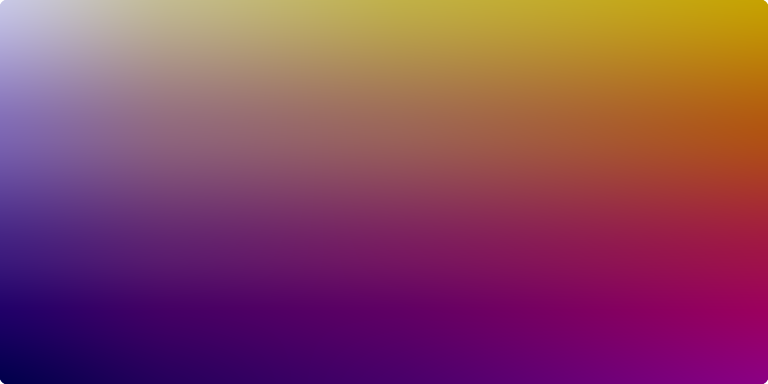
Give the GLSL for this background, as a Shadertoy shader.

```glsl
// Soft mesh gradient: pale lilac and gold above, deep indigo and magenta below.

const float CORNER_RADIUS = 0.02;
const vec3 PAGE_COLOR = vec3(1.0);

// Position of v between two stops, eased slightly at both ends
float between(float start, float end, float v, float easing) {
    float t = clamp((v - start) / (end - start), 0.0, 1.0);
    return mix(t, t * t * (3.0 - 2.0 * t), easing);
}

// One horizontal band with four colour stops, given in 0..255
vec3 band(float x, vec3 left, vec3 inner, vec3 middle, vec3 right) {
    vec3 color = mix(left, inner, between(0.0, 0.22, x, 0.25));
    color = mix(color, middle, between(0.22, 0.52, x, 0.1));
    color = mix(color, right, between(0.52, 1.0, x, 0.1));
    return color / 255.0;
}

// Signed distance to a rounded box centred on the origin
float roundedBox(vec2 p, vec2 halfSize, float radius) {
    vec2 q = abs(p) - halfSize + radius;
    return length(max(q, 0.0)) + min(max(q.x, q.y), 0.0) - radius;
}

// Blends the bands from top (depth 0) to bottom (depth 1)
vec3 meshGradient(float x, float depth) {
    vec3 crest = band(x, vec3(200, 200, 232), vec3(194, 186, 145),
                         vec3(192, 176, 72), vec3(198, 162, 0));
    vec3 upper = band(x, vec3(126, 104, 180), vec3(144, 104, 126),
                         vec3(155, 101, 88), vec3(177, 84, 16));
    vec3 lower = band(x, vec3(62, 28, 126), vec3(92, 30, 110),
                         vec3(119, 25, 96), vec3(160, 20, 70));
    vec3 dusk = band(x, vec3(32, 0, 104), vec3(68, 0, 100),
                        vec3(96, 0, 100), vec3(156, 0, 94));
    vec3 base = band(x, vec3(0, 0, 75), vec3(38, 0, 92),
                        vec3(72, 0, 106), vec3(140, 0, 132));

    vec3 color = mix(crest, upper, between(0.0, 0.34, depth, 0.35));
    color = mix(color, lower, between(0.34, 0.66, depth, 0.35));
    color = mix(color, dusk, between(0.66, 0.81, depth, 0.2));
    return mix(color, base, between(0.81, 1.0, depth, 0.2));
}

void mainImage(out vec4 fragColor, in vec2 fragCoord) {
    vec2 uv = fragCoord / iResolution.xy;
    vec3 color = meshGradient(uv.x, 1.0 - uv.y);

    // Rounded panel corners
    vec2 halfSize = 0.5 * iResolution.xy / iResolution.y;
    vec2 p = fragCoord / iResolution.y - halfSize;
    float pixel = 1.0 / iResolution.y;
    float edge = roundedBox(p, halfSize, CORNER_RADIUS);
    float outside = smoothstep(0.0, pixel, edge);

    fragColor = vec4(mix(color, PAGE_COLOR, outside), 1.0);
}
```
